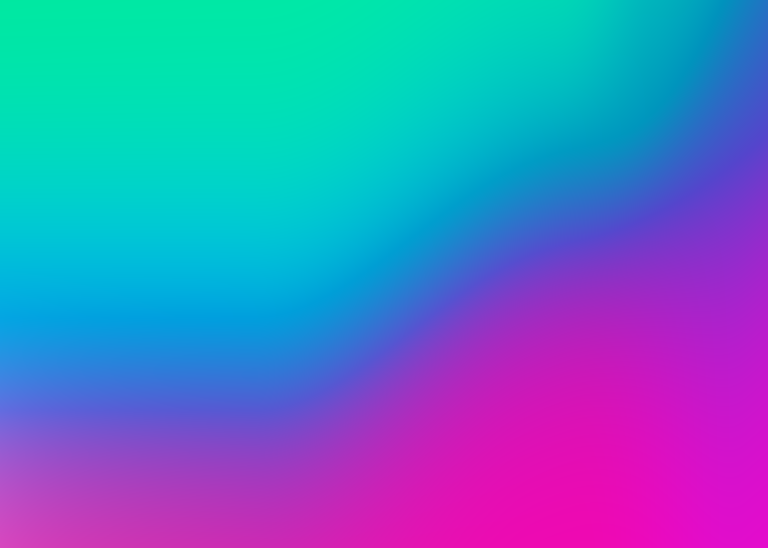
This background is drawn by a Shadertoy shader. Its source:

```glsl
// Soft flowing gradient: a winding indigo seam parts a cool green-to-blue
// field above from a warm violet-to-pink field below. Each field is shaded
// by its vertical distance to the seam, with colours drifting across x.

// Height of the seam: one S-shaped step, then a parabolic rise on the right.
float seamHeight(float x) {
    float rise = max(x - 0.68, 0.0);
    return 0.25 + 0.30 * smoothstep(0.33, 0.75, x) + 2.0 * rise * rise;
}

vec3 seamColor(float x) {
    return mix(vec3(0.34, 0.34, 0.82), vec3(0.33, 0.27, 0.80), smoothstep(0.4, 0.95, x));
}

// Indigo fades to blue across a band, then blue eases into green.
vec3 coolField(float x, float above) {
    float flare = max(x - 0.8, 0.0);
    float band = 0.17 + 7.0 * flare * flare;
    float rate = mix(4.5, 2.0, smoothstep(0.72, 0.85, x));
    float t = 1.0 - exp(-rate * max(above - band, 0.0));

    vec3 blue = vec3(0.0, mix(0.62, 0.57, smoothstep(0.6, 1.0, x)),
                     mix(0.87, 0.74, smoothstep(0.25, 0.9, x)));
    vec3 green = vec3(0.0, 0.935, mix(0.57, 0.64, x));
    vec3 color = mix(blue, green, vec3(t, t, t * t * t));

    float indigo = pow(clamp(1.0 - above / band, 0.0, 1.0), 1.15);
    return mix(color, seamColor(x), indigo);
}

// Indigo saturates to pink, more slowly and more violet at the right edge.
vec3 warmField(float x, float below) {
    float rightSide = smoothstep(0.75, 0.97, x);
    float t = 1.0 - exp(-mix(5.3, 2.7, rightSide) * below);

    vec3 pink = mix(vec3(0.96, 0.13, 0.64), vec3(0.97, 0.02, 0.69), smoothstep(0.1, 0.7, x));
    pink = mix(pink, vec3(0.98, 0.01, 0.80), rightSide);
    return mix(seamColor(x), pink, t);
}

void mainImage(out vec4 fragColor, in vec2 fragCoord) {
    vec2 uv = fragCoord / iResolution.xy;
    float offset = uv.y - seamHeight(uv.x);

    vec3 color = offset > 0.0 ? coolField(uv.x, offset) : warmField(uv.x, -offset);

    // Pale haze along the lower left edge
    float haze = exp(-9.0 * uv.x) * (1.0 - smoothstep(0.2, 0.55, uv.y));
    color += vec3(0.05, 0.09, 0.06) * haze;

    fragColor = vec4(clamp(color, 0.0, 1.0), 1.0);
}
```
